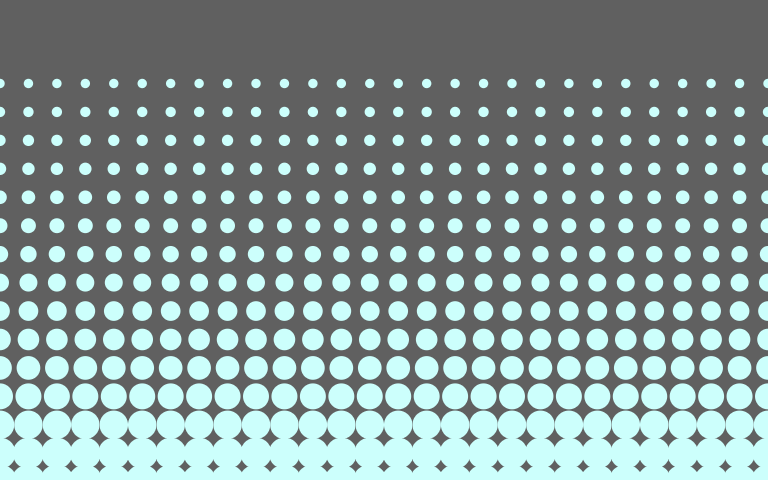
Give the GLSL for this pattern, as a WebGL 2 fragment shader.

```glsl
#version 300 es
precision highp float;

uniform vec2 u_resolution;
out vec4 fragColor;

const vec3 GREY = vec3(0.378, 0.377, 0.377);
const vec3 MINT = vec3(0.80, 1.00, 0.99);
const float COLUMNS = 27.0;      // dot spacings across the canvas
const float TOP_ROW = 14.0;      // index of the highest row, from 0
const float ROW_SHIFT = 0.06;    // lowest row sits just below the canvas
const float BASE_RADIUS = 0.602; // radius of row 0, in spacings
const float SHRINK = 1.097;      // radius ratio between neighbouring rows

float dotRadius(float row, float baseRadius, float shrink) {
    return baseRadius * pow(shrink, -row);
}

float circleDistance(vec2 p, vec2 center, float radius) {
    return length(p - center) - radius;
}

// Distance to the dots of the rows just below and above the point
float halftoneDistance(vec2 p, float topRow) {
    float column = floor(p.x + 0.5);
    float nearest = 1e3;
    for (int i = 0; i < 2; i++) {
        float row = clamp(floor(p.y) + float(i), 0.0, topRow);
        float radius = dotRadius(row, BASE_RADIUS, SHRINK);
        nearest = min(nearest, circleDistance(p, vec2(column, row), radius));
    }
    return nearest;
}

float coverage(float distance, float pixel) {
    return clamp(0.5 - distance / pixel, 0.0, 1.0);
}

void main() {
    // One unit is one dot spacing
    float pixel = COLUMNS / u_resolution.x;
    vec2 p = gl_FragCoord.xy * pixel + vec2(0.0, ROW_SHIFT);

    float mask = coverage(halftoneDistance(p, TOP_ROW), pixel);
    fragColor = vec4(mix(GREY, MINT, mask), 1.0);
}
```
